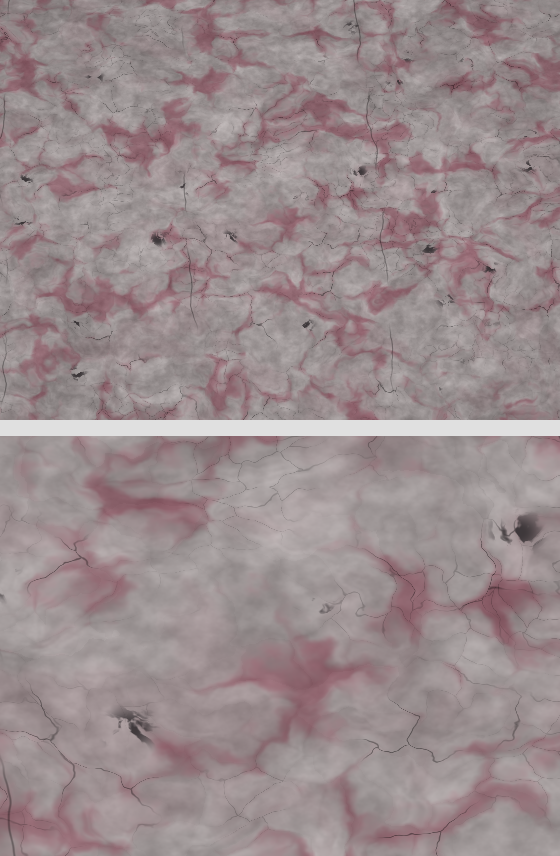
Top, the full canvas; bottom, a detail of the centre.
This texture is drawn by a WebGL 2 fragment shader. Its source:

```glsl
#version 300 es
precision highp float;
// Polished grey marble: rounded pale clasts, rose stains, fine cracks and dark pits.

#define CLAST_SCALE 12.0
#define PEBBLE_SCALE 29.0
#define WARP 0.10
#define STAIN_START 0.53
#define STAIN_FULL 0.86
#define MOTTLE 0.19
#define PIT_SCALE 6.5
#define CRACKS 3
#define STONE vec3(0.613, 0.585, 0.585)
#define ROSE vec3(0.550, 0.375, 0.415)
#define PIT_COLOR vec3(0.20, 0.18, 0.19)

uniform vec2 u_resolution;
out vec4 fragColor;

vec2 hash2(vec2 p) {
  vec3 h = fract(p.xyx * vec3(0.1031, 0.1030, 0.0973));
  h += dot(h, h.yzx + 33.33);
  return fract((h.xx + h.yz) * h.zy);
}

float valueNoise(vec2 p) {
  vec2 i = floor(p), f = fract(p);
  f = f * f * (3.0 - 2.0 * f);
  float low = mix(hash2(i).x, hash2(i + vec2(1, 0)).x, f.x);
  float high = mix(hash2(i + vec2(0, 1)).x, hash2(i + vec2(1, 1)).x, f.x);
  return mix(low, high, f.y);
}

float fbm(vec2 p) {
  float sum = 0.0, amp = 0.5;
  for (int i = 0; i < 4; i++) {
    sum += amp * valueNoise(p);
    p = mat2(1.6, 1.2, -1.2, 1.6) * p + 7.3;
    amp *= 0.5;
  }
  return sum / 0.9375;
}

// Cellular noise: x = centre distance, y = gap to the next cell, z = cell id.
vec3 cells(vec2 p) {
  vec2 base = floor(p);
  float near = 9.0, next = 9.0, id = 0.0;
  for (int y = -1; y <= 1; y++)
    for (int x = -1; x <= 1; x++) {
      vec2 cell = base + vec2(x, y);
      float d = length(cell + 0.1 + 0.8 * hash2(cell) - p);
      if (d < near) {
        next = near;
        near = d;
        id = hash2(cell + 51.7).y;
      } else {
        next = min(next, d);
      }
    }
  return vec3(near, next - near, id);
}

// Long, broken, nearly vertical hairlines.
float cracks(vec2 p, float pixel) {
  float sum = 0.0;
  for (int i = 0; i < CRACKS; i++) {
    float k = float(i);
    float path = 0.01 + 0.47 * k - 0.05 * k * p.y
      + 0.008 * sin(p.y * 7.0 + k * 2.0) + 0.03 * (fbm(vec2(p.y * 14.0, k * 9.0)) - 0.5);
    float line = 1.0 - smoothstep(0.0, 0.001 + 0.7 * pixel, abs(p.x - path));
    sum += line * smoothstep(0.40, 0.75, valueNoise(vec2(p.y * 11.0, k * 5.0 + 3.0)));
  }
  return min(sum, 1.0);
}

void main() {
  float pixel = 1.0 / u_resolution.y;
  vec2 p = gl_FragCoord.xy * pixel;
  vec2 uv = gl_FragCoord.xy / u_resolution;
  vec2 q = p * vec2(1.0, 1.1 + 0.2 * p.y);  // flatter towards the top

  // Swirled coordinates bend every layer, with a finer ragged part
  vec2 w = q + WARP * (vec2(fbm(q * 9.0), fbm(q * 9.0 + 31.0)) - 0.5);
  w += 0.022 * (vec2(fbm(q * 38.0 + 5.0), fbm(q * 38.0 + 71.0)) - 0.5);
  vec3 clast = cells(w * CLAST_SCALE);
  vec3 pebble = cells(w * PEBBLE_SCALE + 13.0);
  float seam = 1.0 - smoothstep(0.0, 0.40, clast.y);
  float smallSeam = 1.0 - smoothstep(0.0, 0.30, pebble.y);

  // Grey mottling, clast tints and faint growth rings
  float cloud = fbm(w * 19.0 + 4.0) - 0.5;
  float grain = fbm(q * 62.0 + 17.0) - 0.5;
  float rings = sin(clast.x * 34.0 + cloud * 16.0) * (1.0 - seam);
  float tone = MOTTLE * cloud + 0.15 * grain + 0.008 * rings
    + 0.030 * (clast.z - 0.5) + 0.025 * (pebble.z - 0.5) - 0.012 * smallSeam - 0.012 * seam;
  vec3 color = STONE + 0.008 + tone;

  // Rose stains gather in the gaps between clasts
  float stain = fbm(w * 12.0 + 60.0) + 0.20 * seam + 0.04 * smallSeam + 0.22 * grain - 0.06;
  stain += 0.14 * (valueNoise(q * 4.0 + 8.0) - 0.5);
  stain = smoothstep(STAIN_START, STAIN_FULL, stain);
  float blush = smoothstep(0.42, 0.75, fbm(w * 15.0 + 90.0));
  color = mix(color, ROSE + 0.7 * tone, clamp(0.85 * stain + 0.17 * blush, 0.0, 1.0));

  // Hair-thin dark veins on short parts of the clast borders
  float vein = 1.0 - smoothstep(0.0, 0.012 + 9.0 * pixel, clast.y);
  vein *= smoothstep(0.54, 0.78, fbm(q * 13.0 + 120.0));
  float hair = 1.0 - smoothstep(0.0, 0.02 + 18.0 * pixel, pebble.y);
  hair *= smoothstep(0.50, 0.75, fbm(q * 11.0 + 150.0));
  color *= 1.0 - 0.38 * vein - 0.17 * hair;
  color *= 1.0 - 0.32 * cracks(p, pixel);

  // Sparse clusters of ragged black pits
  vec3 site = cells(q * PIT_SCALE + 40.0);
  float cluster = step(0.66, site.z) * (1.0 - smoothstep(0.03, 0.20, site.x));
  float pit = smoothstep(0.62, 0.76, fbm(w * vec2(62.0, 80.0)) + 0.12 * cluster) * cluster;
  color = mix(color, PIT_COLOR, 0.9 * pit);

  // Light falls off towards the corners
  vec2 offset = uv - vec2(0.5, 0.42);
  color *= 1.03 - 0.20 * dot(offset, offset);
  fragColor = vec4(clamp(color, 0.0, 1.0), 1.0);
}
```
